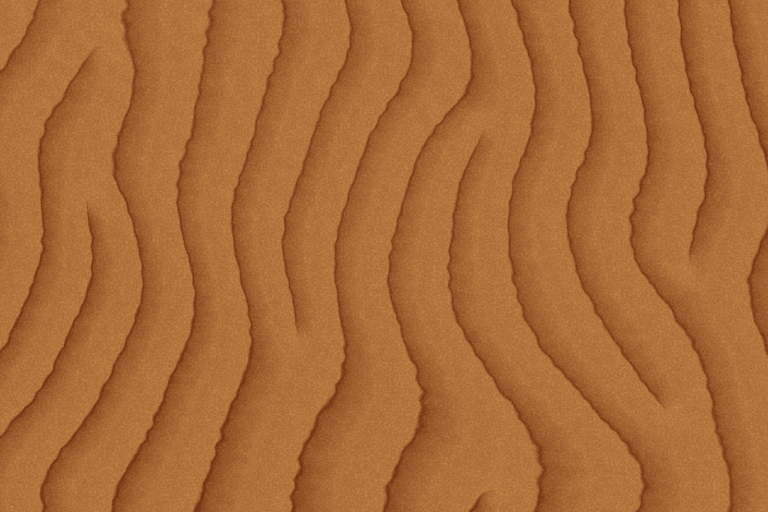
A WebGL 2 fragment shader for this texture:

```glsl
#version 300 es
precision highp float;
// Wind-blown desert sand: wavy, forking ripples with shaded lee sides and fine grain.
uniform vec2 u_resolution;
out vec4 fragColor;

vec2 hash2(vec2 cell) {
    vec3 q = fract(cell.xyx * vec3(0.1031, 0.1030, 0.0973));
    q += dot(q, q.yzx + 33.33);
    return fract((q.xx + q.yz) * q.zy);
}

// Distance to the nearest scattered point, about 0 to 1
float cellular(vec2 p) {
    vec2 cell = floor(p), local = fract(p);
    float nearest = 2.0;
    for (int y = -1; y <= 1; y++) {
        for (int x = -1; x <= 1; x++) {
            vec2 offset = vec2(x, y);
            vec2 toPoint = offset + hash2(cell + offset) - local;
            nearest = min(nearest, dot(toPoint, toPoint));
        }
    }
    return sqrt(nearest);
}

// Ripple phase in x (one unit per ripple), strength near forks in y
vec2 ripples(vec2 p, float aspect) {
    float phase = 6.6 * p.x - 2.0 * p.y * (1.0 - 0.9 * p.x);
    phase += 0.30 * sin(9.5 * p.y + 2.5 * p.x + 0.6);
    phase += 0.28 * sin(5.3 * p.y - 3.1 * p.x + 2.0);
    phase += 0.07 * sin(19.0 * p.y + 8.0 * p.x);

    // Each fork winds the phase by one turn, so a crest ends there
    float strength = 1.0;
    for (int i = 0; i < 7; i++) {
        float n = float(i);
        vec2 fork = fract(vec2(0.7549, 0.5698) * n + vec2(0.12, 0.62));
        vec2 d = p - fork * vec2(aspect, 1.0);
        float turn = i % 2 == 0 ? 1.0 : -1.0;
        phase += turn * atan(d.y, d.x + 1e-5) / 6.28318;
        strength *= smoothstep(0.0, 0.055, length(d));
    }
    return vec2(phase, strength);
}

void main() {
    vec2 p = gl_FragCoord.xy / u_resolution.y;
    vec2 ripple = ripples(p, u_resolution.x / u_resolution.y);

    // Crumbly crest edges
    float crumble = cellular(p * 38.0) - 0.45;
    float wobble = 0.05 * crumble + 0.012 * sin(95.0 * p.y + 4.0 * sin(23.0 * p.y + 9.0 * p.x));
    float t = fract(ripple.x + wobble);
    float crestDistance = min(t, 1.0 - t);

    // Shadow falls to the right of each crest and fades into the lit slope
    float depth = 0.80 + 0.10 * sin(3.0 * p.x + 4.0 * p.y) - 0.08 * (p.y - 0.5);
    float shadow = depth * max(exp(-3.6 * t), smoothstep(0.95, 1.0, t));
    float crest = 0.30 * exp(-pow(crestDistance / 0.024, 2.0));
    float ridge = 0.08 * exp(-pow((t - 0.43) / 0.07, 2.0));
    float tone = 1.0 - ripple.y * (shadow + crest - ridge);

    // Faint slanting wrinkles, soft mottling and grain
    float wrinkle = sin(dot(p, vec2(95.0, 70.0)) + 3.0 * sin(17.0 * p.y - 11.0 * p.x));
    tone += 0.025 * wrinkle * smoothstep(0.2, 0.8, t) * smoothstep(0.2, 0.9, p.y);
    tone += 0.09 * crumble;
    tone += 0.34 * (cellular(p * 210.0) - 0.45);
    tone += 0.16 * (hash2(floor(p * 342.0)).x - 0.5);

    vec3 color = mix(vec3(0.51, 0.26, 0.11), vec3(0.71, 0.47, 0.25), clamp(tone, -0.35, 1.25));
    fragColor = vec4(color, 1.0);
}
```
